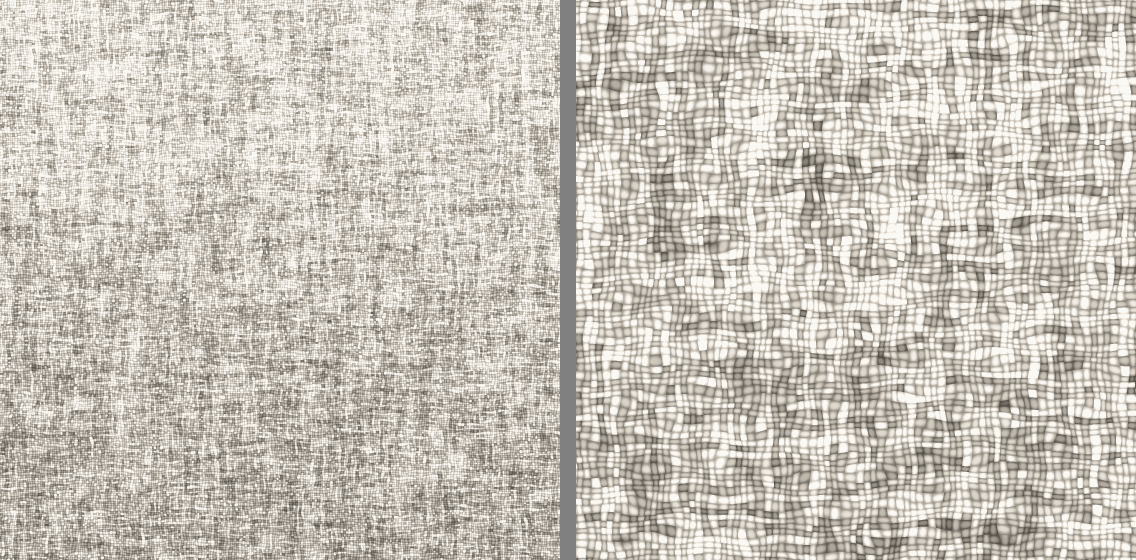
Left, the full canvas; right, a detail of the centre.
This texture is drawn by a WebGL 1 fragment shader. Its source:

```glsl
precision highp float;
// Draws a heathered plain-weave linen cloth, lit brighter towards the top.

uniform vec2 u_resolution;

const vec2  THREADS       = vec2(222.0, 236.0); // warp and weft counts per canvas
const vec2  STREAK_RATE   = vec2(22.0, 28.0);   // tone changes along warp and weft
const float STREAK_DEPTH  = 0.52;
const float BUNDLE_SHARE  = 0.25;  // broad part of the streak tone
const float CROSS_SHARE   = 0.35;  // tone borrowed from the hidden thread
const float JITTER_DEPTH  = 0.32;  // tone change between single crossings
const float GAP_DEPTH     = 0.36;  // shadow around each visible grain
const float GRAIN_STRETCH = 0.72;  // below 1 lengthens grains along their thread
const float WOBBLE        = 0.26;  // uneven thread spacing, in threads
const float CLOUD_DEPTH   = 0.018;
const vec2  FLECK_GRID    = vec2(40.0, 74.0);
const float FLECK_CHANCE  = 0.045;
const float FLECK_DEPTH   = 0.16;
const float BOTTOM_LIGHT  = 0.86;
const float TOP_LIGHT     = 1.04;
const vec3  DARK_YARN     = vec3(0.45, 0.43, 0.395);
const vec3  MID_YARN      = vec3(0.85, 0.82, 0.775);
const vec3  PALE_YARN     = vec3(0.985, 0.975, 0.957);
const int   SAMPLES       = 3;     // supersampling per axis
const float SAMPLE_SPREAD = 1.15;  // softness of the sampling, in pixels

float hash(vec2 p) {
  vec3 q = fract(vec3(p.xyx) * 0.1031);
  q += dot(q, q.yzx + 33.33);
  return fract((q.x + q.y) * q.z);
}

// Smooth random tone running along one thread.
float toneAlong(float thread, float t) {
  float i = floor(t);
  return mix(hash(vec2(thread, i)), hash(vec2(thread, i + 1.0)),
             smoothstep(0.0, 1.0, t - i));
}

// Yarn streak: fine tone of the thread plus a broader tone of its bundle.
float streak(float thread, float t, float seed) {
  float fine = toneAlong(thread + seed, t + 7.0 * hash(vec2(thread, seed)));
  float bundle = toneAlong(floor(thread / 3.0) + seed + 400.0, t * 0.5);
  return mix(fine, bundle, BUNDLE_SHARE) - 0.5;
}

// Broad uneven patches from layered sines.
float clouds(vec2 p) {
  float sum = 0.0;
  float weight = 0.5;
  for (int i = 0; i < 4; i++) {
    sum += weight * sin(p.x * 9.0 + 2.0 * sin(p.y * 7.0))
                  * sin(p.y * 13.0 + 1.7 * sin(p.x * 5.0) + 1.0);
    p = mat2(0.8, 0.6, -0.6, 0.8) * p * 1.9 + 1.3;
    weight *= 0.7;
  }
  return sum;
}

// Sparse dark slubs, one candidate per cell, longer across than tall.
float flecks(vec2 p) {
  vec2 g = p * FLECK_GRID;
  vec2 cell = floor(g);
  float present = step(hash(cell + 91.0), FLECK_CHANCE);
  vec2 centre = 0.4 + 0.2 * vec2(hash(cell + 17.0), hash(cell + 53.0));
  float d = length((g - cell - centre) / vec2(0.38, 0.32));
  return present * (1.0 - smoothstep(0.3, 1.0, d));
}

// Thread coordinates with uneven spacing and wandering paths.
vec2 threadSpace(vec2 uv) {
  vec2 p = uv * THREADS;
  vec2 wander = sin(p.yx * vec2(0.137, 0.121) + 2.0 * sin(p * 0.083));
  vec2 spacing = sin(p * vec2(1.13, 1.27) + 2.0 * sin(p.yx * 0.19));
  vec2 kinks = sin(p.yx * vec2(0.83, 0.71) + 2.5 * sin(p * 0.41));
  return p + WOBBLE * (wander + spacing + 0.7 * kinks);
}

float weave(vec2 uv) {
  vec2 p = threadSpace(uv);
  vec2 cell = floor(p);
  vec2 edge = abs(p - cell - 0.5) * 2.0;
  float warpOver = mod(cell.x + cell.y, 2.0);

  // Tone of the upper thread, tinted by the one beneath
  float warp = streak(cell.x, uv.y * STREAK_RATE.x, 11.0);
  float weft = streak(cell.y, uv.x * STREAK_RATE.y, 907.0);
  float upper = mix(weft, warp, warpOver);
  float lower = mix(warp, weft, warpOver);
  float tone = STREAK_DEPTH * (upper + CROSS_SHARE * lower);
  tone += JITTER_DEPTH * (hash(cell + 211.0) - 0.5);

  // Oval grain, rounded off into the gaps around it
  vec2 stretch = mix(vec2(GRAIN_STRETCH, 1.0), vec2(1.0, GRAIN_STRETCH), warpOver);
  return tone - GAP_DEPTH * smoothstep(0.3, 1.2, length(edge * stretch));
}

vec3 yarnColour(float light) {
  vec3 c = mix(DARK_YARN, MID_YARN,
               clamp((light - DARK_YARN.r) / (MID_YARN.r - DARK_YARN.r), -0.3, 1.0));
  return mix(c, PALE_YARN,
             clamp((light - MID_YARN.r) / (PALE_YARN.r - MID_YARN.r), 0.0, 1.0));
}

void main() {
  vec2 uv = gl_FragCoord.xy / u_resolution;
  float light = mix(BOTTOM_LIGHT, TOP_LIGHT, smoothstep(-0.1, 1.1, uv.y));
  light += CLOUD_DEPTH * clouds(uv) - FLECK_DEPTH * flecks(uv);

  vec3 colour = vec3(0.0);
  for (int j = 0; j < SAMPLES; j++) {
    for (int i = 0; i < SAMPLES; i++) {
      vec2 offset = (vec2(float(i), float(j)) + 0.5) / float(SAMPLES) - 0.5;
      colour += yarnColour(light + weave(uv + SAMPLE_SPREAD * offset / u_resolution));
    }
  }
  gl_FragColor = vec4(colour / float(SAMPLES * SAMPLES), 1.0);
}
```
